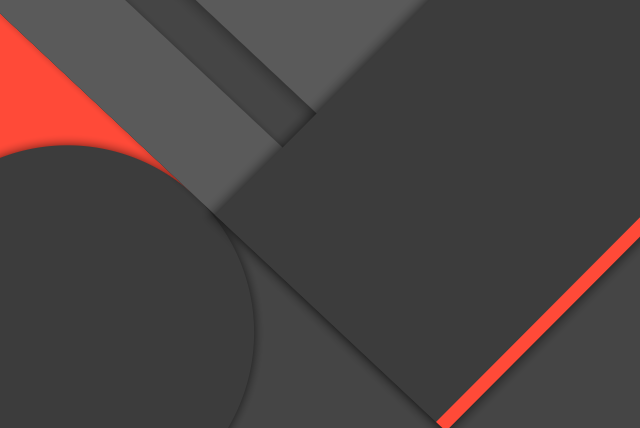
Reproduce this background procedurally as a WebGL 2 fragment shader.

```glsl
#version 300 es
precision highp float;
// Layered paper background: diagonal bands, a large disc and a big tilted
// panel with a bright trim. Each layer is a signed distance shape, painted
// back to front, and casts a soft shadow on the layers below it.

uniform vec2 u_resolution;
out vec4 outColor;

// Colours
const vec3 CHARCOAL = vec3(0.235);
const vec3 SLATE = vec3(0.272);
const vec3 ASH = vec3(0.352);
const vec3 CORAL = vec3(1.0, 0.29, 0.22);

// Layout, in canvas heights (the canvas is ASPECT wide and 1 high)
const float ASPECT = 1.5;
const vec2 ACROSS = vec2(0.6826, 0.7308);   // normal of the falling edges
const vec2 RISE = vec2(0.7071, -0.7071);    // normal of the rising edges
const float BAND_START = 0.708;
const float BAND_END = 0.931;
const float CORNER_START = 1.0437;
const float PANEL_START = 0.005;
const float TRIM_START = 0.7126;
const float TRIM_END = 0.7444;
const vec2 DISC_CENTER = vec2(0.158, 0.223);
const float DISC_RADIUS = 0.4375;
const float CORAL_FLOOR = 0.543;            // coral backdrop lies above this

// Shadows: x is the reach, y the strength
const vec2 DISC_SHADOW = vec2(0.028, 0.32);
const vec2 BAND_SHADOW = vec2(0.018, 0.14);
const vec2 CORNER_SHADOW = vec2(0.045, 0.24);
const vec2 PANEL_SHADOW = vec2(0.036, 0.36);

// Antialiased coverage of a shape with signed distance d
float coverage(float d) {
    return clamp(0.5 - d * u_resolution.y, 0.0, 1.0);
}

// Darkens the backdrop around a shape, then paints the shape on top
vec3 paint(vec3 backdrop, vec3 color, float d, vec2 shadow) {
    float fade = 1.0 - clamp(d / shadow.x, 0.0, 1.0);
    vec3 shaded = backdrop * (1.0 - shadow.y * fade * fade);
    return mix(shaded, color, coverage(d));
}

// Signed distance to a range of values
float range(float value, float low, float high) {
    return max(low - value, value - high);
}

// Signed distance to the quadrant where both components are negative
float corner(vec2 q) {
    return length(max(q, 0.0)) + min(max(q.x, q.y), 0.0);
}

void main() {
    vec2 p = gl_FragCoord.xy / u_resolution * vec2(ASPECT, 1.0);
    float across = dot(p, ACROSS);
    float rise = dot(p, RISE);

    // Backdrop: coral at the upper left, slate elsewhere
    float coralArea = max(CORAL_FLOOR - p.y, across - BAND_START);
    vec3 color = mix(SLATE, CORAL, coverage(coralArea));

    // Disc
    float disc = length(p - DISC_CENTER) - DISC_RADIUS;
    color = paint(color, CHARCOAL, disc, DISC_SHADOW);

    // Slate stripe, with the light band and the corner piece on its sides
    color = mix(color, SLATE, coverage(BAND_START - across));
    color = paint(color, ASH, CORNER_START - across, CORNER_SHADOW);
    color = paint(color, ASH, range(across, BAND_START, BAND_END), BAND_SHADOW);

    // Base to the right of the panel
    color = mix(color, SLATE, coverage(TRIM_END - rise));

    // Tilted panel and its coral trim
    float panelSpan = range(rise, PANEL_START, TRIM_END);
    float panel = corner(vec2(BAND_START - across, panelSpan));
    vec3 panelColor = mix(CHARCOAL, CORAL, coverage(TRIM_START - rise));
    color = paint(color, panelColor, panel, PANEL_SHADOW);

    outColor = vec4(color, 1.0);
}
```
